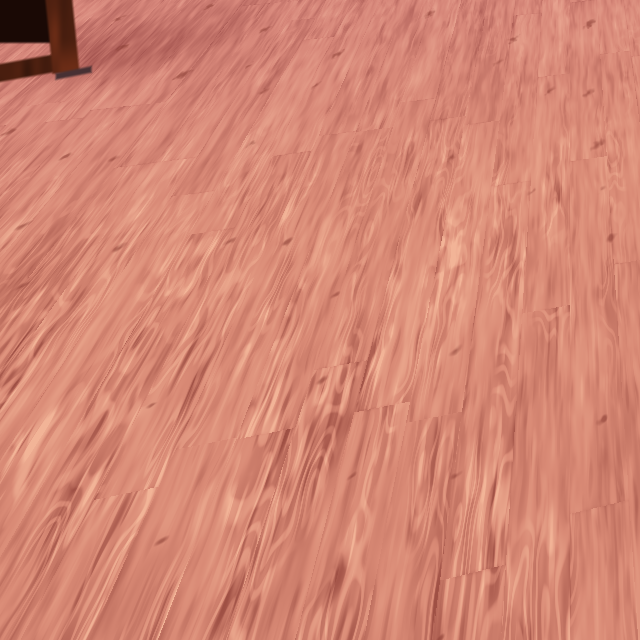
Write a Shadertoy shader that draws this texture.

```glsl
const vec2 VANISHING = vec2(0.89, 1.65);
const float PLANK_WIDTH = 0.065;
const float PLANK_LENGTH = 0.42;
const vec3 DARK_GRAIN = vec3(0.66, 0.35, 0.30);
const vec3 MID_WOOD = vec3(0.85, 0.54, 0.46);
const vec3 LIGHT_GRAIN = vec3(0.94, 0.69, 0.58);
const vec3 KNOT = vec3(0.55, 0.25, 0.21);
const vec3 BLACK_PANEL = vec3(0.10, 0.035, 0.02);
const vec3 BROWN_LEG = vec3(0.34, 0.14, 0.07);
const vec3 GREY_FOOT = vec3(0.28, 0.19, 0.20);

float hash(vec2 p) {
    return fract(sin(dot(p, vec2(127.1, 311.7))) * 43758.545);
}

float noise(vec2 p) {
    vec2 i = floor(p), f = fract(p);
    f = f * f * (3.0 - 2.0 * f);
    float low = mix(hash(i), hash(i + vec2(1, 0)), f.x);
    float high = mix(hash(i + vec2(0, 1)), hash(i + vec2(1, 1)), f.x);
    return mix(low, high, f.y);
}

float fbm(vec2 p) {
    return 0.55 * noise(p) + 0.3 * noise(p * 2.1 + 7.3) + 0.15 * noise(p * 4.3 + 2.9);
}

float box(vec2 p, vec2 center, vec2 halfSize) {
    vec2 q = abs(p - center) - halfSize;
    return length(max(q, 0.0)) + min(max(q.x, q.y), 0.0);
}

float cover(float distance, float blur) {
    return 1.0 - smoothstep(-blur, blur, distance);
}

// Floor position: x across the boards, y along them
vec2 project(vec2 uv) {
    float drop = VANISHING.y - uv.y;
    float across = (uv.x - VANISHING.x) / drop;
    return vec2(across, 1.0 / drop - 0.16 * across);
}

// Small ragged knots, one possible per cell, measured in canvas units
float knots(vec2 floorPos, float drop) {
    vec2 cells = vec2(11.0, 10.0);
    vec2 id = floor(floorPos * cells);
    vec2 center = 0.25 + 0.5 * vec2(hash(id + 3.1), hash(id + 8.7));
    vec2 delta = (fract(floorPos * cells) - center) / cells * vec2(drop, drop * drop);
    delta.y -= 0.35 * delta.x;
    float radius = mix(0.002, 0.006, hash(id + 5.5));
    float ragged = 0.006 * (noise(floorPos * vec2(190.0, 150.0)) - 0.5);
    float present = step(0.72, hash(id + 1.9));
    return present * cover(length(delta * vec2(0.8, 1.2)) - radius + ragged, 0.004);
}

// Thin streaks along the boards, the brightest part of a stretched noise
float streaks(vec2 p, vec2 frequency, float threshold) {
    return smoothstep(threshold, threshold + 0.28, noise(p * frequency));
}

// Nested loops from the contours of a stretched noise
float rings(vec2 p) {
    float height = noise(p * vec2(42.0, 9.0)) + 0.2 * noise(p * vec2(95.0, 34.0));
    return smoothstep(0.0, 0.95, sin(height * 34.0)) - 0.35;
}

float boardTone(vec2 p, float near) {
    float column = floor(p.x / PLANK_WIDTH);
    float along = p.y / PLANK_LENGTH + hash(vec2(column, 4.0));
    float seed = hash(vec2(column, floor(along)));
    float wave = 0.005 * (noise(p * vec2(35.0, 26.0)) - 0.5);
    vec2 grainPos = p + vec2(wave, 9.0 * seed);

    // Board tint and soft bands
    float tone = 0.10 * (seed - 0.5);
    tone += 0.34 * (fbm(p * vec2(30.0, 7.0)) - 0.5);
    tone += 0.26 * (noise(grainPos * vec2(95.0, 14.0)) - 0.5);
    tone += 0.20 * (noise(grainPos * vec2(210.0, 36.0)) - 0.5);

    // Fine light and dark streaks, patchy over the boards
    float patchiness = smoothstep(0.35, 0.75, noise(grainPos * vec2(36.0, 7.0) + 17.0));
    float strength = mix(0.35, 1.0, near);
    float light = streaks(grainPos, vec2(190.0, 20.0), 0.62);
    light += 0.7 * streaks(grainPos + 5.3, vec2(260.0, 34.0), 0.66);
    float dark = streaks(grainPos + 2.7, vec2(170.0, 22.0), 0.64);
    dark += 0.7 * streaks(grainPos + 8.1, vec2(250.0, 30.0), 0.68);
    tone += strength * light * (0.12 + 0.26 * patchiness);
    tone -= strength * dark * (0.15 + 0.20 * patchiness);
    tone += 0.30 * rings(grainPos) * patchiness * mix(0.10, 1.0, near);

    // Broken, faint joints at the sides and ends
    float side = abs(fract(p.x / PLANK_WIDTH + 0.5) - 0.5) * PLANK_WIDTH;
    float end = abs(fract(along + 0.5) - 0.5) * PLANK_LENGTH;
    float joint = cover(side - 0.0008, 0.0015) + cover(end - 0.0008, 0.002);
    return tone - 0.12 * joint * smoothstep(0.35, 0.7, noise(p * vec2(30.0, 12.0)));
}

vec3 furniture(vec3 color, vec2 uv, float blur) {
    float panel = box(uv, vec2(0.0, 1.0), vec2(0.08, 0.067));
    float rail = box(uv - vec2(0.0, 0.18 * uv.x), vec2(0.0, 0.886), vec2(0.09, 0.014));
    float lean = 0.10 * (uv.y - 0.88);
    float leg = box(uv + vec2(lean, 0.0), vec2(0.104, 1.0), vec2(0.021, 0.115));
    float foot = box(uv - vec2(0.0, 0.2 * (uv.x - 0.115)), vec2(0.115, 0.886), vec2(0.028, 0.005));
    float sheen = 0.75 + 0.5 * noise(uv * vec2(70.0, 18.0));
    color = mix(color, BLACK_PANEL, cover(panel, blur));
    color = mix(color, BROWN_LEG * sheen * 0.8, cover(rail, blur));
    color = mix(color, BROWN_LEG * sheen, cover(leg, blur));
    return mix(color, GREY_FOOT, cover(foot, blur));
}

void mainImage(out vec4 fragColor, in vec2 fragCoord) {
    vec2 uv = fragCoord / iResolution.xy;
    vec2 floorPos = project(uv);
    float near = 1.0 - smoothstep(0.35, 1.0, uv.y - 0.15 * (uv.x - 0.5));

    // Boards under uneven room light
    float tone = 0.53 + boardTone(floorPos, near);
    tone += 0.24 * (fbm(uv * 3.5 + 4.0) - 0.5);
    tone -= 0.12 * smoothstep(0.7, 1.0, uv.y) * (1.0 - 0.6 * uv.x);
    tone -= 0.05 * smoothstep(0.3, 0.0, uv.y);

    // Shadow smear beside the furniture
    vec2 smear = (uv - vec2(0.22, 0.925)) * vec2(7.0, 26.0);
    smear.y -= 0.8 * smear.x;
    tone -= 0.35 * exp(-dot(smear, smear));

    vec3 darkSide = mix(DARK_GRAIN, MID_WOOD, clamp(2.0 * tone, -0.2, 1.0));
    vec3 color = mix(darkSide, LIGHT_GRAIN, clamp(2.0 * tone - 1.0, 0.0, 1.1));
    color += vec3(-0.01, -0.015, 0.02) * smoothstep(0.5, 1.0, uv.y - 0.2 * uv.x);
    color = mix(color, KNOT, 0.6 * knots(floorPos, VANISHING.y - uv.y));
    color = furniture(color, uv, max(0.003, 1.0 / iResolution.y));
    fragColor = vec4(color, 1.0);
}
```
